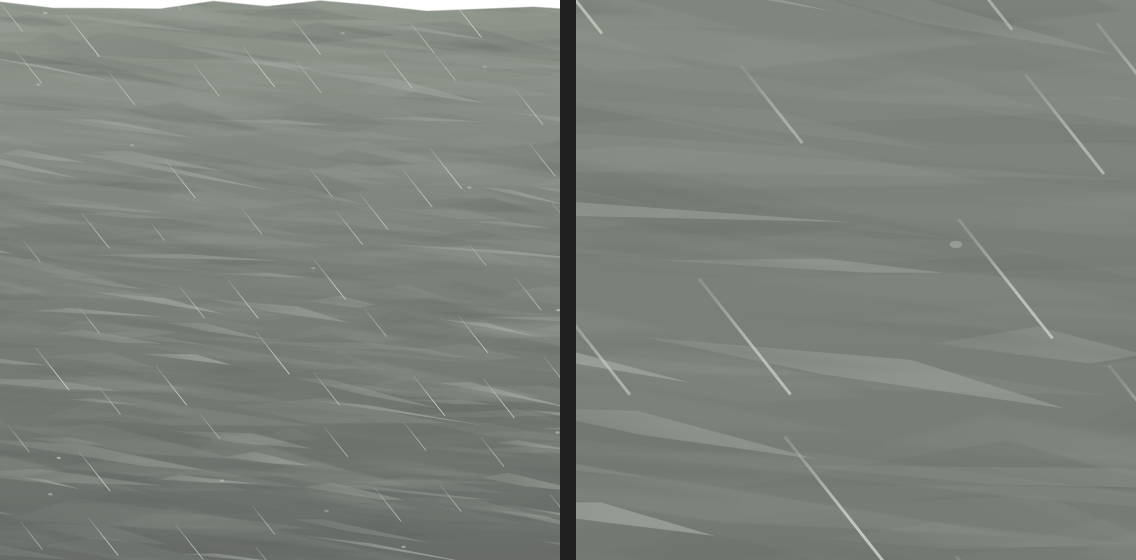
Left, the full canvas; right, a detail of the centre.
This texture is drawn by a WebGL 1 fragment shader. Its source:

```glsl
precision highp float;
// Rain over a grey-green sea: a vertical gradient overlaid with layers of
// slanting faceted wave shards, then thin rain streaks and small flecks,
// all scattered on jittered grids under a jagged white skyline.
uniform vec2 u_resolution;

vec3 hash3(vec2 p) {
  vec3 q = fract(p.xyx * vec3(0.1031, 0.1030, 0.0973));
  q += dot(q, q.yxz + 33.33);
  return fract((q.xxy + q.yzz) * q.zyx);
}

// Rises from 0 at x = -1 to 1 at the peak, then falls to 0 at x = 1.
float tent(float x, float peak) {
  return min((x + 1.0) / (peak + 1.0), (1.0 - x) / (1.0 - peak));
}

// Sliver between two bent edges, sheared downward to the right.
float shard(vec2 d, float halfLength, float thickness, float slope, vec3 rnd, float soft) {
  float x = d.x / halfLength;
  float y = d.y + slope * d.x;
  float top = thickness * tent(x, rnd.x * 0.9 - 0.6);
  float bottom = thickness * (rnd.z * 0.8 - 0.7) * tent(x, rnd.y * 0.9 - 0.3);
  float inside = smoothstep(-soft, soft, top - y) * smoothstep(-soft, soft, y - bottom);
  return inside * step(abs(x), 1.0) * mix(0.5, 1.0, smoothstep(-1.0, 0.5, x));
}

// One layer of shards; highlights are sparse, thin and bright.
vec3 paintShards(vec3 color, vec2 uv, float layer, float scale, bool highlight, float px) {
  vec2 cellSize = vec2(0.28, 0.07) * scale;
  vec2 cell = floor(uv / cellSize);
  for (int j = -1; j <= 1; j++) {
    for (int i = -1; i <= 1; i++) {
      vec2 id = cell + vec2(float(i), float(j));
      vec2 seed = id + layer * vec2(37.0, 61.0) + 50.0;
      vec3 place = hash3(seed);
      vec3 shape = hash3(seed + 211.0);
      vec3 look = hash3(seed + 431.0);
      vec2 d = uv - (id + place.xy) * cellSize;
      float halfLength = mix(0.07, 0.19, place.z) * scale;
      if (highlight) {
        float slope = mix(0.03, 0.22, look.y);
        float thickness = mix(0.005, 0.017, look.z * look.z);
        float cover = shard(d, halfLength, thickness, slope, shape, px * 0.7);
        float strength = step(look.x, 0.42) * mix(0.2, 0.8, shape.z);
        color = mix(color, vec3(0.635, 0.66, 0.63), cover * strength);
      } else {
        float slope = mix(-0.01, 0.15, look.y);
        float thickness = mix(0.008, 0.027, look.z) * scale;
        float soft = px * 0.7 + 0.004 * shape.y * shape.y;
        float cover = shard(d, halfLength, thickness, slope, shape, soft);
        vec3 tone = look.x < 0.5 ? vec3(0.37, 0.385, 0.37) : vec3(0.63, 0.655, 0.625);
        color = mix(color, tone, cover * mix(0.07, 0.22, place.x));
      }
    }
  }
  return color;
}

// Slanted streaks, faint at the tail and brighter at the lower tip.
float rain(vec2 uv, float px) {
  float cover = 0.0;
  vec2 cell = floor(uv / 0.13);
  vec2 direction = vec2(0.62, -0.785);
  for (int j = -1; j <= 1; j++) {
    for (int i = -1; i <= 1; i++) {
      vec2 id = cell + vec2(float(i), float(j));
      vec3 rnd = hash3(id + 700.0);
      float halfLength = mix(0.018, 0.049, sqrt(rnd.z));
      vec2 d = uv - (id + 0.1 + 0.8 * rnd.xy) * 0.13;
      float along = dot(d, direction);
      float across = abs(dot(d, vec2(0.785, 0.62)));
      float line = 1.0 - smoothstep(0.0009 - px * 0.5, 0.0009 + px * 0.5, across);
      line *= 1.0 - smoothstep(halfLength - px, halfLength + px, abs(along));
      float fade = mix(0.3, 1.0, smoothstep(-1.0, 0.4, along / halfLength));
      float strength = step(fract(rnd.x * 17.0), 0.9) * mix(0.5, 0.95, rnd.z);
      cover = max(cover, line * fade * strength);
    }
  }
  return cover;
}

// Tiny flattened spray dots, one at most per cell.
float flecks(vec2 uv, float px) {
  vec2 id = floor(uv / 0.16);
  vec3 rnd = hash3(id + 900.0);
  vec2 d = uv - (id + 0.1 + 0.8 * rnd.xy) * 0.16;
  float dist = (length(d * vec2(1.0, 1.7)) - 0.0037);
  float dot_ = 1.0 - smoothstep(-px, px, dist);
  return dot_ * step(rnd.z, 0.36) * mix(0.9, 0.3, rnd.z / 0.36);
}

// Height of the broken skyline: straight runs between random nodes.
float skyline(float x) {
  float s = x * 10.5;
  float left = hash3(vec2(floor(s), 17.0)).x;
  float right = hash3(vec2(floor(s) + 1.0, 17.0)).x;
  return 0.973 + 0.027 * mix(left, right, fract(s));
}

void main() {
  vec2 uv = gl_FragCoord.xy / u_resolution;
  float px = 1.0 / min(u_resolution.x, u_resolution.y);

  // Sea gradient and faceted waves
  vec3 color = mix(vec3(0.41, 0.425, 0.41), vec3(0.555, 0.585, 0.545), uv.y);
  for (int i = 0; i < 8; i++) {
    float layer = float(i);
    color = paintShards(color, uv, layer, mix(1.8, 0.8, layer / 7.0), false, px);
  }
  color = paintShards(color, uv, 8.0, 1.1, true, px);
  color = paintShards(color, uv, 9.0, 0.8, true, px);

  // Rain, spray and sky
  color = mix(color, vec3(0.77, 0.8, 0.76), rain(uv, px));
  color = mix(color, vec3(0.71, 0.74, 0.7), flecks(uv, px));
  color = mix(color, vec3(1.0), smoothstep(-px, px, uv.y - skyline(uv.x)));
  gl_FragColor = vec4(color, 1.0);
}
```
